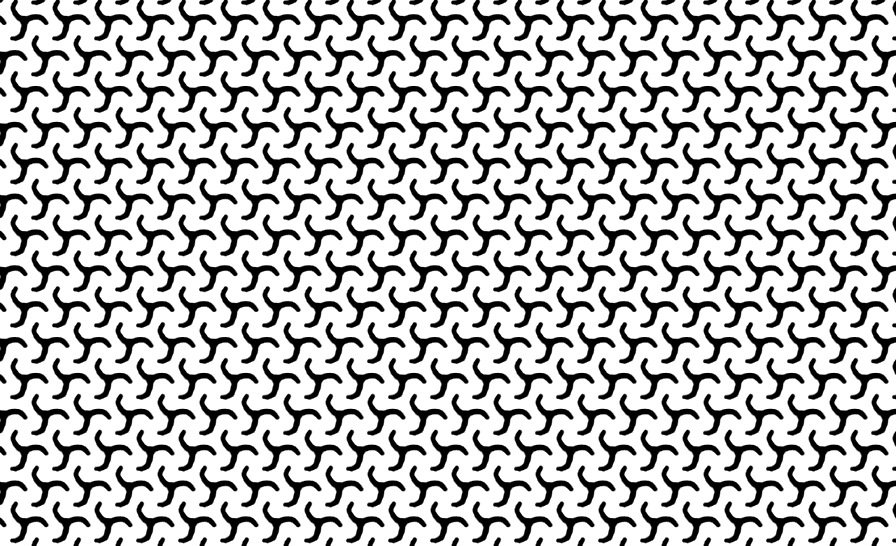
Write a Shadertoy shader that draws this pattern.

```glsl
// Black three-armed whirls with slightly rough edges on a white ground.
// Whirls sit on a staggered lattice; each is three tapered, curved strokes
// turned by 120 degrees and blended into a solid hub. Unit: one column.

const float COLUMNS = 21.333;              // repeats across the canvas
const float ROW_PITCH = 0.854;             // row spacing
const vec2 FIRST_CENTER = vec2(0.583, -0.5); // from the top left corner
const vec2 ARM_BEND = vec2(0.38, 0.235);   // curve control point
const vec2 ARM_TIP = vec2(0.51, -0.05);
const float HUB_RADIUS = 0.071;            // stroke half widths
const float TIP_RADIUS = 0.054;
const float HUB_BLEND = 0.07;
const float ROUGHNESS = 0.03;
const float GRAIN = 10.0;                  // bumps per column
const int ARM_STEPS = 7;
const vec3 PAPER = vec3(1.0);
const vec3 INK = vec3(0.0);

float hash(vec2 p) {
    vec3 q = fract(vec3(p.xyx) * 0.1031);
    q += dot(q, q.yzx + 33.33);
    return fract((q.x + q.y) * q.z);
}

float valueNoise(vec2 p) {
    vec2 cell = floor(p);
    vec2 f = fract(p);
    f = f * f * (3.0 - 2.0 * f);
    float low = mix(hash(cell), hash(cell + vec2(1.0, 0.0)), f.x);
    float high = mix(hash(cell + vec2(0.0, 1.0)), hash(cell + 1.0), f.x);
    return mix(low, high, f.y);
}

float smoothMin(float a, float b, float k) {
    float h = max(k - abs(a - b), 0.0) / k;
    return min(a, b) - 0.25 * k * h * h;
}

vec2 rotate(vec2 p, float angle) {
    float c = cos(angle), s = sin(angle);
    return vec2(c * p.x - s * p.y, s * p.x + c * p.y);
}

// Quadratic curve starting at the hub
vec2 armPoint(float t, vec2 bend, vec2 tip) {
    return 2.0 * t * (1.0 - t) * bend + t * t * tip;
}

// Distance to one tapered arm, walked in short segments
float armDistance(vec2 p, vec2 bend, vec2 tip) {
    float d = 1e3;
    vec2 a = vec2(0.0);
    for (int i = 0; i < ARM_STEPS; i++) {
        float t = float(i + 1) / float(ARM_STEPS);
        vec2 b = armPoint(t, bend, tip);
        vec2 ab = b - a;
        float h = clamp(dot(p - a, ab) / dot(ab, ab), 0.0, 1.0);
        float along = (float(i) + h) / float(ARM_STEPS);
        d = min(d, length(p - a - h * ab) - mix(HUB_RADIUS, TIP_RADIUS, along));
        a = b;
    }
    return d;
}

float whirlDistance(vec2 p) {
    float d = 1e3;
    for (int i = 0; i < 3; i++) {
        vec2 q = rotate(p, float(i) * radians(120.0));
        d = smoothMin(d, armDistance(q, ARM_BEND, ARM_TIP), HUB_BLEND);
    }
    return d + ROUGHNESS * (valueNoise(p * GRAIN + 20.0) - 0.5);
}

// Nearest whirl among three rows and the two closest columns in each
float latticeDistance(vec2 p) {
    float d = 1e3;
    float nearestRow = round((p.y - FIRST_CENTER.y) / ROW_PITCH);
    for (int j = -1; j <= 1; j++) {
        float row = nearestRow + float(j);
        vec2 q = p - FIRST_CENTER - vec2(0.5 * mod(row, 2.0), row * ROW_PITCH);
        q.x = fract(q.x);
        d = min(d, whirlDistance(q));
        d = min(d, whirlDistance(q - vec2(1.0, 0.0)));
    }
    return d;
}

void mainImage(out vec4 fragColor, in vec2 fragCoord) {
    float pixel = COLUMNS / iResolution.x;
    vec2 p = (fragCoord - vec2(0.0, iResolution.y)) * pixel;
    float coverage = clamp(0.5 - latticeDistance(p) / (1.2 * pixel), 0.0, 1.0);
    fragColor = vec4(mix(PAPER, INK, coverage), 1.0);
}
```
